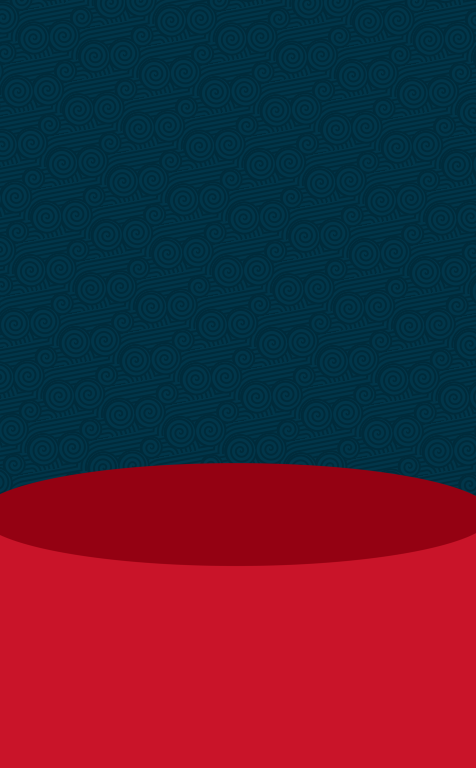
Reproduce this background procedurally as a Shadertoy shader.

```glsl
// Teal wall of curling cloud spirals behind a red drum with a dark elliptical top.

const vec3 TEAL      = vec3(0.005, 0.212, 0.290);
const vec3 TEAL_LINE = vec3(0.000, 0.168, 0.230);
const vec3 RED       = vec3(0.790, 0.080, 0.160);
const vec3 DARK_RED  = vec3(0.580, 0.005, 0.070);

// Lattice of the cloud motif, in units of canvas height
const vec2 STEP_A = vec2(0.0788, -0.0237);
const vec2 STEP_B = vec2(-0.0208, -0.0698);
const vec2 ORIGIN = vec2(0.0443, 0.9505);

const float TAU = 6.2831853;
const float FAR = 1e3;

// Distance to the nearest of evenly spaced lines
float stripes(float x, float pitch) {
    return pitch * abs(fract(x / pitch) - 0.5);
}

// Distance to a spiral line closed by a round rim
float spiralLine(vec2 p, float radius, float pitch) {
    float r = length(p);
    float turn = atan(p.y, p.x) / TAU;
    return min(stripes(r - pitch * turn, pitch), abs(radius - r));
}

// Keeps the circle closest to the point: x = signed distance, y = line distance
vec2 nearestCurl(vec2 best, vec2 p, float radius) {
    float d = length(p) - radius;
    return d < best.x ? vec2(d, spiralLine(p, radius, 0.0063)) : best;
}

// Distance to the upper side of a slanted wind trail
float trailDistance(vec2 p, vec2 end) {
    float along = clamp(dot(p, end) / dot(end, end), 0.0, 1.0);
    float side = end.x * p.y - end.y * p.x;
    return side < 0.0 ? FAR : length(p - end * along);
}

// Distance to the line work of the whole cloud pattern
float cloudLines(vec2 p) {
    mat2 lattice = mat2(STEP_A, STEP_B);
    vec2 cell = floor(inverse(lattice) * (p - ORIGIN));
    vec2 curl = vec2(FAR);
    float trail = FAR;
    for (int j = -1; j <= 1; j++) {
        for (int i = -1; i <= 1; i++) {
            vec2 q = p - ORIGIN - lattice * (cell + vec2(i, j));
            curl = nearestCurl(curl, q, 0.0204);
            curl = nearestCurl(curl, q - vec2(0.0384, 0.0026), 0.0204);
            curl = nearestCurl(curl, q - vec2(0.0410, -0.0430), 0.0138);
            trail = min(trail, trailDistance(q, vec2(0.085, 0.016)));
        }
    }
    // Trails fill the gaps between the curls
    return curl.x < 0.0 ? curl.y : min(curl.x, stripes(trail - 0.0204, 0.0058));
}

// Approximate signed distance to an ellipse
float ellipseDistance(vec2 p, vec2 radii) {
    float k = length(p / radii);
    return k * (k - 1.0) / max(length(p / (radii * radii)), 1e-4);
}

// Antialiased coverage of the inside of a shape
float cover(float d, float pixel) {
    return 1.0 - smoothstep(-0.7 * pixel, 0.7 * pixel, d);
}

void mainImage(out vec4 fragColor, in vec2 fragCoord) {
    float pixel = 1.0 / iResolution.y;
    vec2 p = (fragCoord - vec2(0.5 * iResolution.x, 0.0)) * pixel;

    // Patterned wall, anchored to the left edge
    float lineDistance = cloudLines(fragCoord * pixel) - 0.0013;
    vec3 color = mix(TEAL, TEAL_LINE, cover(lineDistance, pixel));

    // Drum body, then its top
    vec2 topCenter = vec2(-0.0025, 0.330);
    color = mix(color, RED, cover(p.y - topCenter.y, pixel));
    float top = ellipseDistance(p - topCenter, vec2(0.3350, 0.0670));
    color = mix(color, DARK_RED, cover(top, pixel));

    fragColor = vec4(color, 1.0);
}
```
